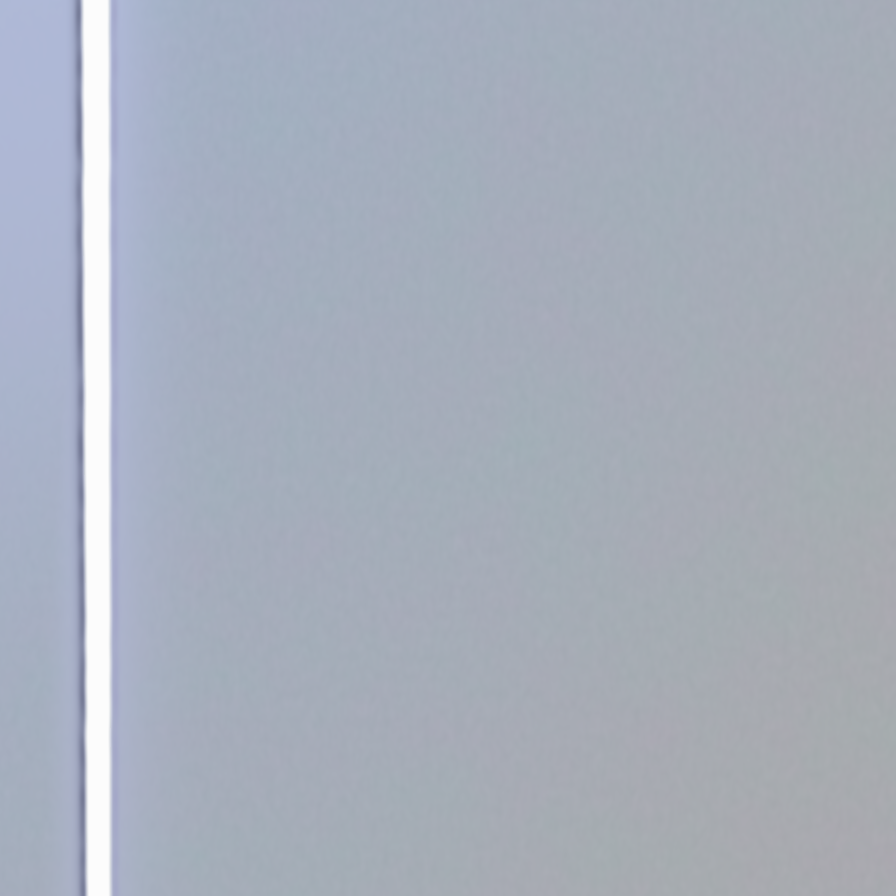
Give the GLSL for this texture, as a WebGL 1 fragment shader.

```glsl
precision highp float;
uniform vec2 u_resolution;

vec2 hashGradient(vec2 cell) {
  vec2 p = vec2(dot(cell, vec2(127.1, 311.7)), dot(cell, vec2(269.5, 183.3)));
  return 2.0 * fract(sin(p) * 43758.5) - 1.0;
}

float gradientNoise(vec2 p) {
  vec2 i = floor(p);
  vec2 f = fract(p);
  vec2 w = f * f * f * (f * (f * 6.0 - 15.0) + 10.0);
  vec2 e = vec2(1.0, 0.0);
  float low = mix(dot(hashGradient(i), f),
                  dot(hashGradient(i + e.xy), f - e.xy), w.x);
  float high = mix(dot(hashGradient(i + e.yx), f - e.yx),
                   dot(hashGradient(i + e.xx), f - e.xx), w.x);
  return mix(low, high, w.y);
}

float fractalNoise(vec2 p) {
  float sum = 0.0;
  float amplitude = 0.5;
  for (int octave = 0; octave < 4; octave++) {
    sum += amplitude * gradientNoise(p);
    p = p * 2.1 + vec2(7.3, 3.9);
    amplitude *= 0.7;
  }
  return sum;
}

float bell(float distanceFromCentre, float width) {
  float t = distanceFromCentre / width;
  return exp(-t * t);
}

// Cool at the upper left, warm grey at the lower right
vec3 wallColor(vec2 uv) {
  float warmth = clamp(0.6 * uv.x + 0.4 * (1.0 - uv.y), 0.0, 1.0);
  vec3 cool = vec3(0.638, 0.686, 0.765);
  vec3 neutral = vec3(0.645, 0.677, 0.725);
  vec3 warm = vec3(0.657, 0.668, 0.685);
  vec3 color = mix(cool, neutral, smoothstep(0.05, 0.55, warmth));
  return mix(color, warm, smoothstep(0.45, 0.95, warmth));
}

// Soft blotches of hue and fine, slightly upright grain
vec3 mottle(vec2 uv) {
  float hue = fractalNoise(uv * 7.0 + 5.2);
  float grain = gradientNoise(uv * vec2(85.0, 55.0));
  float fine = gradientNoise(uv * vec2(150.0, 100.0) + 31.0);
  return hue * vec3(0.026, -0.020, 0.008)
       + grain * vec3(0.014, 0.008, 0.011) + fine * 0.010;
}

// Lavender bleed on both sides of the bar
vec3 addHalo(vec3 color, float leftOffset, float rightOffset, float height) {
  vec3 lavender = mix(vec3(0.680, 0.705, 0.800), vec3(0.690, 0.728, 0.850), height);
  float leftSide = 1.0 - step(0.0, leftOffset);
  float rightSide = step(0.0, rightOffset);
  float broad = leftSide * mix(0.08, 0.9, smoothstep(0.15, 0.9, height));
  float near = leftSide * 0.9 * bell(leftOffset, 0.034);
  float glow = rightSide * (mix(0.45, 0.6, height) * bell(rightOffset, 0.065)
                          + 0.35 * bell(rightOffset, 0.024));
  return mix(color, lavender, max(max(broad, near), glow));
}

// Soft dark contours and the white strip between them
vec3 addBar(vec3 color, float leftOffset, float rightOffset, float ripple, float pixel) {
  vec3 shadow = vec3(0.42, 0.44, 0.55);
  vec3 fringe = vec3(0.63, 0.64, 0.78);
  color = mix(color, shadow, (0.72 + ripple) * bell(leftOffset + 0.0040, 0.0046));
  color = mix(color, shadow, 0.12 * bell(leftOffset + 0.0095, 0.0060));
  color = mix(color, fringe, (0.60 + ripple) * bell(rightOffset - 0.0055, 0.0040));
  float blur = max(0.0034, pixel);
  float inside = smoothstep(-blur, blur, leftOffset)
               * (1.0 - smoothstep(-blur, blur, rightOffset));
  return mix(color, vec3(0.99), inside);
}

void main() {
  vec2 uv = gl_FragCoord.xy / u_resolution;
  float pixel = 1.0 / u_resolution.x;

  // The bar leans slightly and its edges waver
  float waver = 0.0012 * gradientNoise(vec2(3.7, uv.y * 24.0));
  float leftOffset = uv.x - mix(0.0970, 0.0918, uv.y) - waver;
  float rightOffset = uv.x - mix(0.1238, 0.1224, uv.y) - waver * 0.7;
  float ripple = 0.40 * gradientNoise(vec2(8.3, uv.y * 30.0));

  vec3 color = wallColor(uv) + mottle(uv);
  color = addHalo(color, leftOffset, rightOffset, uv.y);
  color = addBar(color, leftOffset, rightOffset, ripple, pixel);
  gl_FragColor = vec4(clamp(color, 0.0, 1.0), 1.0);
}
```
